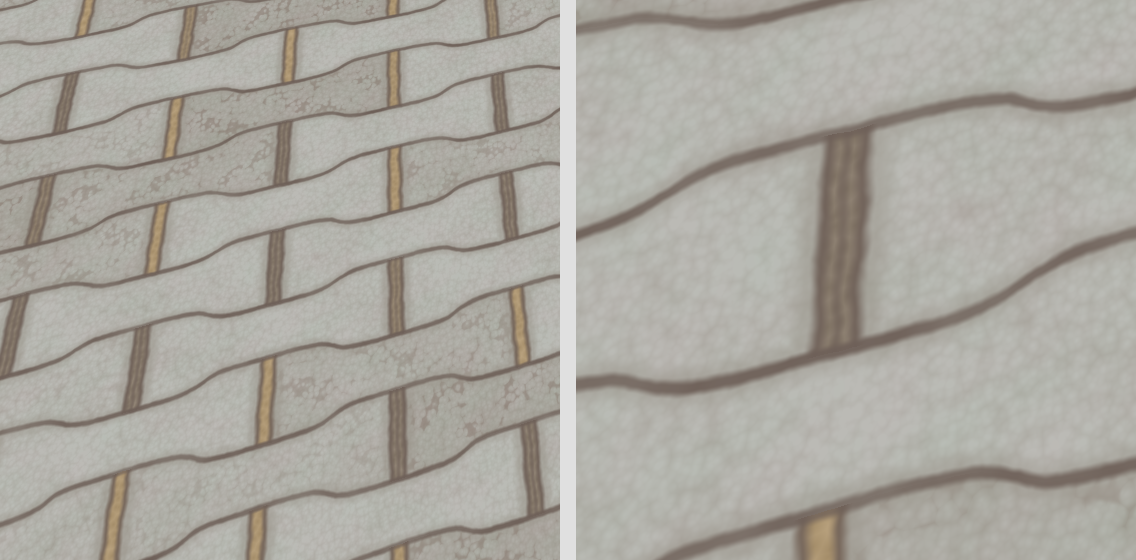
Left: the whole. Right: its middle third, enlarged.
Write a Shadertoy shader that draws this texture.

```glsl
// Concrete paving of interlocking, waisted blocks seen at a slant.
// A homography maps the canvas to paving units (x: half blocks, y: courses);
// bed joints are flattened cosines, head joints are staggered sandy gaps.

const float PI = 3.14159265;

// Ground plane to canvas (top-left origin), one column per ground axis.
const mat3 GROUND_TO_CANVAS = mat3(
    0.1979, -0.0365, 0.0254,
    -0.0230, 0.0757, -0.0340,
    0.7022, 0.0595, 1.0);

const vec3 LIGHT_STONE = vec3(0.730, 0.732, 0.710);
const vec3 WORN_STONE = vec3(0.605, 0.585, 0.545);
const vec3 STAIN = vec3(0.49, 0.41, 0.37);
const vec3 GROOVE = vec3(0.43, 0.375, 0.345);
const vec3 SAND = vec3(0.68, 0.59, 0.45);
const vec3 SOIL = vec3(0.54, 0.49, 0.43);

const float WAIST_DEPTH = 0.11;     // bed joint swing, in courses
const float WAIST_SHARPNESS = 2.8;  // flatness of the swing
const float BED_WIDTH = 0.056;      // half widths of joints
const float HEAD_WIDTH = 0.076;
const float EDGE_WOBBLE = 0.012;
const float GRAIN_SCALE = 10.0;

float hash(vec2 p) {
    return fract(sin(dot(p, vec2(127.1, 311.7))) * 4375.85);
}

// Distance to the nearest scattered point.
float cellular(vec2 p) {
    vec2 cell = floor(p);
    float nearest = 2.0;
    for (int y = -1; y <= 1; y++) {
        for (int x = -1; x <= 1; x++) {
            vec2 c = cell + vec2(x, y);
            vec2 point = c + vec2(hash(c), hash(c + 37.3));
            nearest = min(nearest, distance(p, point));
        }
    }
    return nearest;
}

// Layered, turned sines in about -1 to 1.
float mottle(vec2 p) {
    float sum = 0.0;
    float weight = 0.5;
    for (int i = 0; i < 4; i++) {
        sum += weight * sin(p.x + 1.7 * sin(p.y)) * cos(p.y + 0.8 * sin(p.x));
        p = mat2(1.5, 1.2, -1.2, 1.5) * p + 2.3;
        weight *= 0.6;
    }
    return sum;
}

// Cosine with flattened crests, period two.
float waistWave(float x) {
    float s = WAIST_SHARPNESS * cos(PI * x);
    return s / sqrt(1.0 + s * s);
}

void mainImage(out vec4 fragColor, in vec2 fragCoord) {
    vec2 uv = fragCoord / iResolution.xy;
    vec3 ground = inverse(GROUND_TO_CANVAS) * vec3(uv.x, 1.0 - uv.y, 1.0);
    vec2 p = ground.xy / ground.z;
    vec2 square = p * vec2(2.0, 1.0);   // about equal scale on both axes

    // Uneven edges
    vec2 wobble = vec2(mottle(square * 5.0), mottle(square * 6.0 + 9.0));
    vec2 q = p + EDGE_WOBBLE * wobble;

    // Courses and blocks
    float line = floor(q.y);
    float bed = q.y - line - 0.5 + WAIST_DEPTH * waistWave(q.x + line);
    float course = line + step(0.0, bed);
    float along = q.x + course;
    vec2 block = vec2(floor((along + 1.0) * 0.5), course);
    float head = abs(mod(along, 2.0) - 1.0);
    vec2 gap = vec2(floor(along * 0.5), course);

    // Stone: block tone, soft patches and grain
    float tone = smoothstep(0.4, 1.0, hash(block + 4.7));
    float patches = mottle(square * 2.1 + 6.0 * hash(block));
    float grain = cellular(square * GRAIN_SCALE) - 0.45;
    float fine = cellular(square * GRAIN_SCALE * 2.1 + 5.0) - 0.45;
    float wear = 0.17 + 0.45 * tone + 0.16 * patches + 0.38 * grain + 0.22 * fine;
    vec3 color = mix(LIGHT_STONE, WORN_STONE, clamp(wear, 0.0, 1.0));
    color += vec3(0.010, -0.006, 0.002) * mottle(square * 3.3 + 2.0);

    // Stains on the most worn blocks
    float stain = smoothstep(0.15, 0.6, mottle(square * 4.0 + 11.0) + grain);
    color = mix(color, STAIN, 0.35 * stain * tone);

    // Dirt along block edges
    float edgeDistance = min(abs(bed), 2.0 * max(head - HEAD_WIDTH, 0.0));
    color = mix(color, WORN_STONE, 0.5 * (1.0 - smoothstep(0.02, 0.16, edgeDistance)));

    // Head joints: sand or soil between two dark edges
    float sandy = smoothstep(0.3, 0.7, hash(gap + 21.0));
    vec3 filling = mix(SOIL, SAND, sandy) + 0.08 * grain;
    float crack = (1.0 - sandy) * (1.0 - smoothstep(0.0, 0.025, head));
    float rim = smoothstep(0.015, 0.052, head);
    filling = mix(filling, GROOVE, max(0.85 * rim, 0.6 * crack));
    color = mix(color, filling, 1.0 - smoothstep(0.6 * HEAD_WIDTH, 1.1 * HEAD_WIDTH, head));

    // Bed joints, fading in and out
    float depth = 0.82 + 0.25 * mottle(square * 1.6 + 3.0);
    float groove = 1.0 - smoothstep(0.2 * BED_WIDTH, BED_WIDTH, abs(bed));
    color = mix(color, GROOVE, groove * clamp(depth, 0.5, 1.0));

    fragColor = vec4(color, 1.0);
}
```
